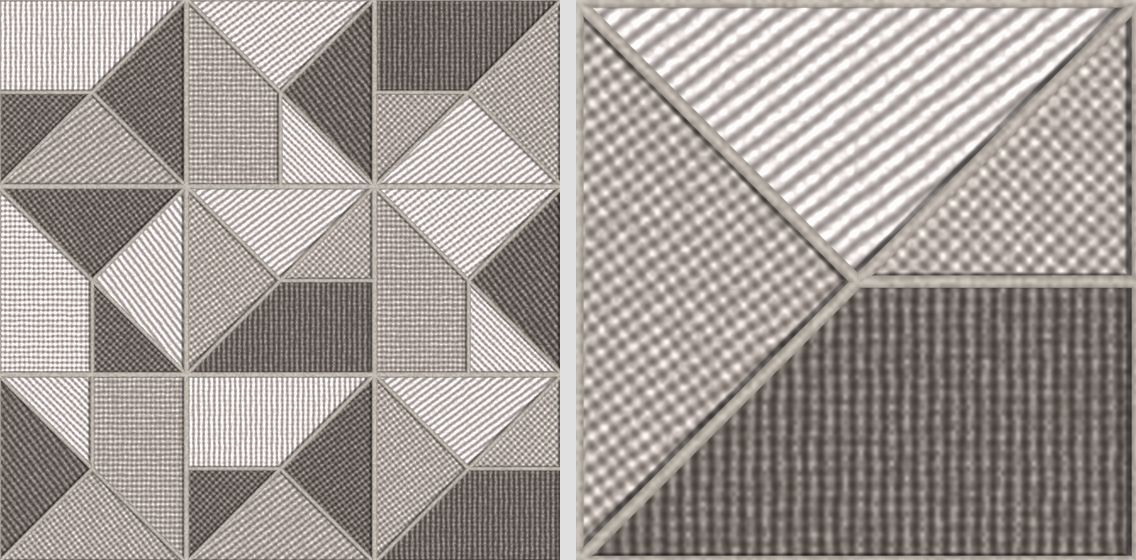
Left, the full canvas; right, a detail of the centre.
Give the GLSL for this pattern, as a Shadertoy shader.

```glsl
// Three by three ceramic tiles, each cut into two triangles, a small triangle
// and a trapezoid. Quarter turns and tone sets vary the tiles; crossed sine
// ribs emboss the pieces, and distance functions draw the raised joints.

const float TAU = 6.2831853;
const float PITCH = 0.336;        // tile size on the canvas
const float MARGIN = 0.003;       // part of the first tile cut off
const float JOINT = 0.022;        // half width of a joint, in half tiles

const vec3 DARK  = vec3(0.440, 0.408, 0.390);
const vec3 TAUPE = vec3(0.690, 0.654, 0.632);
const vec3 WHITE = vec3(0.835, 0.808, 0.798);
const vec3 GROUT = vec3(0.720, 0.690, 0.655);

// Per tile, rows from the top: clockwise quarter turns and tone set
const int TURNS[9] = int[9](2, 1, 2,  1, 0, 1,  3, 2, 0);
const int SETS[9]  = int[9](1, 2, 0,  4, 0, 2,  3, 1, 0);
// Tones of trapezoid, small triangle, top and left triangle in each set
const int TONES[20] = int[20](0, 1, 2, 1,  2, 0, 1, 0,  1, 2, 0, 2,
                              1, 2, 0, 1,  2, 0, 2, 0);

float hash(vec2 p) {
    vec3 q = fract(p.xyx * 0.1031);
    q += dot(q, q.yzx + 33.33);
    return fract((q.x + q.y) * q.z);
}

float noise(vec2 p) {
    vec2 i = floor(p), f = fract(p);
    f = f * f * (3.0 - 2.0 * f);
    return mix(mix(hash(i), hash(i + vec2(1, 0)), f.x),
               mix(hash(i + vec2(0, 1)), hash(i + vec2(1, 1)), f.x), f.y);
}

// Undo clockwise quarter turns
vec2 unturn(vec2 p, int turns) {
    for (int i = 0; i < turns; i++) p = vec2(-p.y, p.x);
    return p;
}

float segment(vec2 p, vec2 end) {
    return length(p - end * clamp(dot(p, end) / dot(end, end), 0.0, 1.0));
}

// Signed distance to the joints of an unturned tile spanning -1 to 1
float joints(vec2 q) {
    float diagonal = abs(q.x - q.y) * 0.7071;
    float inner = min(diagonal, min(segment(q, vec2(-1, 1)), segment(q, vec2(1, 0))));
    float border = 1.0 - max(abs(q.x), abs(q.y)) - 0.007;
    return min(inner, border) - JOINT;
}

// 0 trapezoid, 1 small triangle, 2 top triangle, 3 left triangle
int pieceAt(vec2 q) {
    if (q.y > q.x) return q.x + q.y > 0.0 ? 2 : 3;
    return q.y > 0.0 ? 1 : 0;
}

// Ribs across one axis, crossed by a share of finer ribs, at even contrast
float weave(vec2 q, vec2 axis, float density, float share) {
    float across = sin(TAU * density * dot(q, axis));
    float along = sin(TAU * density * 1.1 * dot(q, vec2(-axis.y, axis.x)));
    return mix(across, along, share) / length(vec2(1.0 - share, share));
}

float relief(vec2 q, int piece, int tone, bool sideways) {
    bool ribbed = tone == 2;
    if (piece == 0) return weave(q, vec2(1, 0), 18.0, sideways ? 0.4 : 0.2);
    if (piece == 1) return weave(q, vec2(-0.7071, 0.7071), 18.0, ribbed ? 0.2 : 0.48);
    if (piece == 2) return weave(q, vec2(-0.6, 0.8), 16.0, ribbed ? 0.08 : 0.25);
    if (ribbed) return weave(q, vec2(0.8, 0.6), 16.0, 0.2);
    return weave(q, vec2(-0.6, 0.8), 18.0, 0.42);
}

vec3 toneColour(int tone) {
    return tone == 0 ? DARK : tone == 1 ? TAUPE : WHITE;
}

void mainImage(out vec4 fragColor, in vec2 fragCoord) {
    vec2 uv = fragCoord / iResolution.y;
    vec2 grid = (vec2(uv.x, 1.0 - uv.y) + MARGIN) / PITCH;
    vec2 cell = floor(grid);
    vec2 p = (fract(grid) * 2.0 - 1.0) * vec2(1, -1);
    float aa = 2.0 / (PITCH * iResolution.y);

    // Tile lookup
    ivec2 wrapped = ivec2(mod(cell, 3.0));
    int index = wrapped.y * 3 + wrapped.x;
    int turns = TURNS[index];
    vec2 q = unturn(p, turns);
    int piece = pieceAt(q);
    int tone = TONES[SETS[index] * 4 + piece];

    // Embossed piece with uneven ribs and mineral grain
    vec2 wobble = 0.008 * vec2(noise(uv * 80.0), noise(uv * 80.0 + 41.0));
    float height = relief(q + wobble, piece, tone, turns % 2 == 1);
    float depth = tone == 0 ? 0.14 : tone == 1 ? 0.165 : 0.235;
    float grain = noise(uv * 330.0) - 0.5;
    float shade = hash(cell * 4.0 + float(piece) + 7.0) - 0.5;
    vec3 colour = toneColour(tone) + depth * height * (0.95 + 0.6 * grain);
    colour += 0.12 * grain + 0.02 * shade;

    // Shadow beside the joint, then the joint with a rounded crown
    float shadowEdge = joints(unturn(p + vec2(0.017, -0.004), turns));
    float edge = joints(q);
    colour *= 1.0 - 0.5 * (1.0 - smoothstep(-aa, aa + 0.008, shadowEdge));
    float crown = smoothstep(0.0, JOINT, -edge);
    vec3 grout = GROUT * (0.87 + 0.2 * crown) + 0.12 * grain;
    colour = mix(grout, colour, smoothstep(-aa, aa, edge));

    fragColor = vec4(clamp(colour, 0.0, 0.99), 1.0);
}
```
